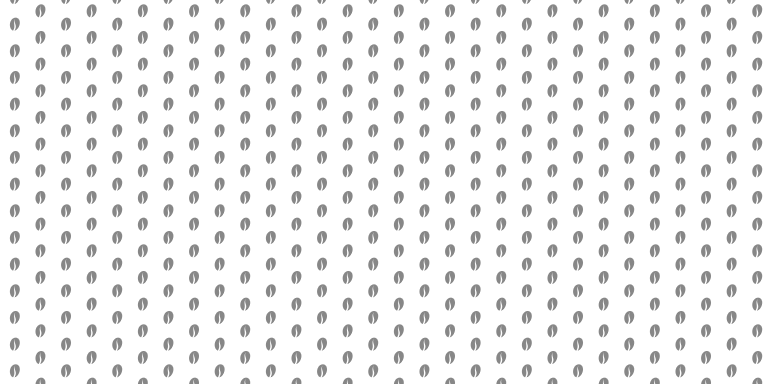
Write a Shadertoy shader that draws this pattern.

```glsl
// Staggered columns of small grey coffee beans on white.
// Each column repeats one leaning, egg-shaped ellipse, split by a tapering
// S-shaped slit; every second column is shifted by half a repeat.

// Lengths are in canvas heights.
const vec3 PAPER = vec3(1.0);
const vec3 BEAN_GREY = vec3(0.53);
const vec2 PITCH = vec2(1.0 / 15.0, 1.0 / 14.4);   // column and row spacing
const vec2 FIRST_BEAN = vec2(0.0385, 0.937);       // centre of a bean in column 0
const vec2 BEAN_RADIUS = vec2(0.0127, 0.0170);
const float LEAN = 0.13;                           // sideways shift per unit height
const float TOP_SWELL = 0.07;                      // widening towards the top
const float SLIT_HALF_WIDTH = 0.0019;              // at the open lower end
const float SLIT_SLOPE = 0.0018;
const float SLIT_BEND = 0.0015;

// Position relative to the centre of the bean in the enclosing cell.
vec2 staggeredCell(vec2 p) {
    p -= FIRST_BEAN;
    float column = floor(p.x / PITCH.x + 0.5);
    p.x -= column * PITCH.x;
    p.y += 0.5 * PITCH.y * mod(column, 2.0);
    p.y -= PITCH.y * floor(p.y / PITCH.y + 0.5);
    return p;
}

// Approximate signed distance to an ellipse at the origin.
float ellipseDistance(vec2 p, vec2 radius) {
    float scaled = length(p / radius);
    float slope = length(p / (radius * radius));
    return scaled * (scaled - 1.0) / max(slope, 1e-4);
}

// Share of a pixel on the negative side of an edge.
float coverage(float distanceToEdge, float pixel) {
    return clamp(0.5 - distanceToEdge / pixel, 0.0, 1.0);
}

float beanOutline(vec2 p, float pixel) {
    p.x = (p.x - LEAN * p.y) / (1.0 + TOP_SWELL * p.y / BEAN_RADIUS.y);
    return coverage(ellipseDistance(p, BEAN_RADIUS), pixel);
}

// The slit closes near the top and runs out through the bottom.
float beanSlit(vec2 p, float pixel) {
    float along = p.y / BEAN_RADIUS.y;
    float centre = SLIT_SLOPE * along - SLIT_BEND * sin(3.5 * along);
    float halfWidth = SLIT_HALF_WIDTH * (1.0 - smoothstep(-0.4, 0.95, along));
    float x = p.x - centre;
    // Subtracting the two edges keeps thin parts of the slit correctly faint.
    return coverage(x - halfWidth, pixel) - coverage(x + halfWidth, pixel);
}

void mainImage(out vec4 fragColor, in vec2 fragCoord) {
    float pixel = 1.0 / iResolution.y;
    vec2 p = staggeredCell(fragCoord * pixel);
    float ink = beanOutline(p, pixel) * (1.0 - beanSlit(p, pixel));
    fragColor = vec4(mix(PAPER, BEAN_GREY, ink), 1.0);
}
```
